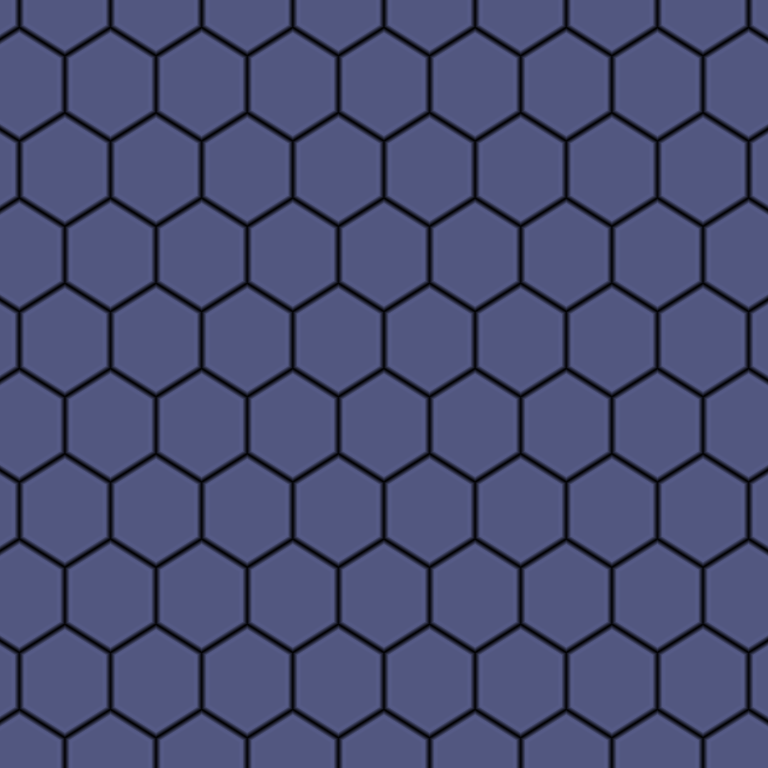
Give the GLSL for this pattern, as a three.js fragment shader.

```glsl
// Honeycomb of slightly narrow blue hexagons divided by soft dark lines.
#define CELL_WIDTH 0.1187
#define ROW_STEP 0.111
#define CELL_CENTER vec2(0.4406, 0.5573)
#define LINE_CORE 0.0004
#define LINE_EDGE 0.0062
#define RIM_OFFSET 0.0085
#define RIM_WIDTH 0.0022
#define UPRIGHT_INK 0.95
#define FACE_COLOR vec3(0.32, 0.34, 0.5)
#define RIM_COLOR vec3(0.36, 0.38, 0.57)
#define LINE_COLOR vec3(0.01, 0.01, 0.02)

varying vec2 vUv;

// Distances inward from the upright (x) and slanted (y) sides of the cell.
vec2 sideDistances(vec2 p) {
  vec2 period = vec2(CELL_WIDTH, 2.0 * ROW_STEP);
  vec2 q = abs(mod(p + 0.5 * period, period) - 0.5 * period);
  float side = ROW_STEP / 1.5;
  vec2 normal = normalize(vec2(side, CELL_WIDTH));
  return vec2(0.5 * CELL_WIDTH - q.x, side * normal.y - dot(q, normal));
}

float lineInk(float d) {
  return 1.0 - clamp((d - LINE_CORE) / (LINE_EDGE - LINE_CORE), 0.0, 1.0);
}

void main() {
  // Alternate rows are shifted by half a cell; keep the cell holding the point.
  vec2 p = vUv - CELL_CENTER;
  vec2 even = sideDistances(p);
  vec2 odd = sideDistances(p - vec2(0.5 * CELL_WIDTH, ROW_STEP));
  vec2 d = min(even.x, even.y) > min(odd.x, odd.y) ? even : odd;

  // Faint light rim just inside each cell.
  float rim = (min(d.x, d.y) - RIM_OFFSET) / RIM_WIDTH;
  vec3 color = mix(FACE_COLOR, RIM_COLOR, 0.4 * exp(-rim * rim));

  // Upright lines are slightly lighter than slanted ones.
  float ink = max(UPRIGHT_INK * lineInk(d.x), lineInk(d.y));
  gl_FragColor = vec4(mix(color, LINE_COLOR, ink), 1.0);
}
```
